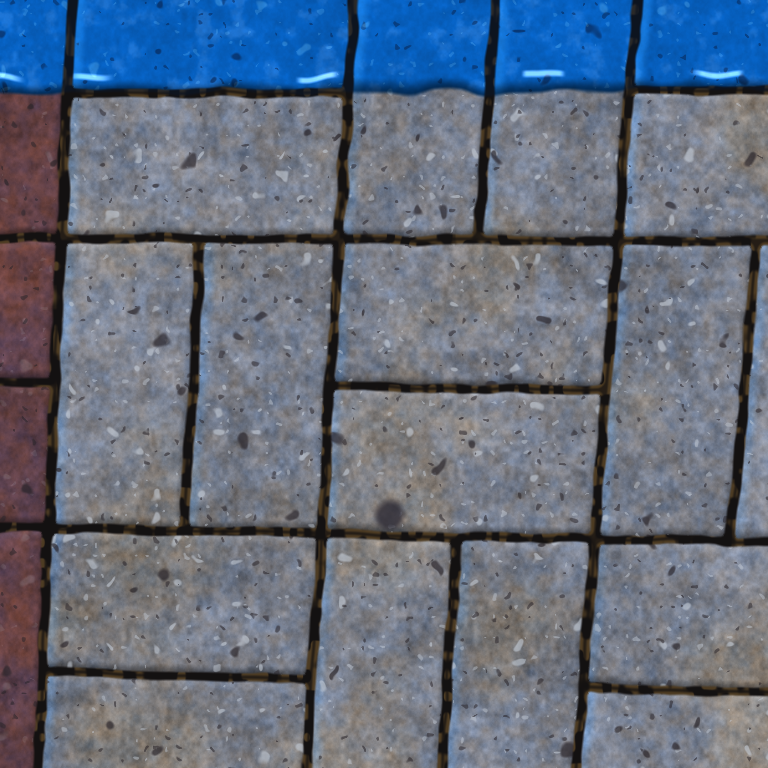
This texture is drawn by a WebGL 1 fragment shader. Its source:

```glsl
precision highp float;
// Worn basket-weave pavers: grey bricks, a red left column and a blue painted top band.
uniform vec2 u_resolution;

float hash(vec2 p) {
  vec3 q = fract(p.xyx * vec3(0.1031, 0.103, 0.0973));
  q += dot(q, q.yzx + 33.33);
  return fract((q.x + q.y) * q.z);
}

float noise(vec2 p) {
  vec2 i = floor(p), f = fract(p);
  f = f * f * (3.0 - 2.0 * f);
  return mix(mix(hash(i), hash(i + vec2(1, 0)), f.x),
             mix(hash(i + vec2(0, 1)), hash(i + vec2(1, 1)), f.x), f.y);
}

float fbm(vec2 p) {
  float sum = 0.0, amp = 0.5;
  for (int k = 0; k < 4; k++) {
    sum += amp * noise(p);
    p = p * 2.03 + 17.3;
    amp *= 0.5;
  }
  return sum / 0.9375;
}

// Sparse irregular flecks, at most one per grid cell
float flecks(vec2 p, float scale, float density) {
  p = p * scale + 0.5 * vec2(noise(p * scale * 2.0), noise(p * scale * 2.0 + 40.0));
  vec2 cell = floor(p);
  vec2 centre = 0.35 + 0.3 * vec2(hash(cell + 3.7), hash(cell + 9.1));
  float radius = mix(0.12, 0.32, hash(cell + 21.0));
  float spot = 1.0 - smoothstep(radius * 0.45, radius, length(fract(p) - centre));
  return spot * step(1.0 - density, hash(cell + 5.3));
}

void main() {
  vec2 p = gl_FragCoord.xy / u_resolution;
  p.y = 1.0 - p.y;
  float aa = 1.0 / min(u_resolution.x, u_resolution.y);

  // Slightly skewed paving grid with uneven edges
  vec2 w = p + 0.005 * (vec2(noise(p * 24.0), noise(p * 24.0 + 50.0)) - 0.5);
  vec2 grid = vec2((w.x - 0.093 + 0.044 * w.y) / (0.368 - 0.0175 * w.y),
                   1.0 + (w.y - 0.310 - 0.004 * w.x) / (0.376 + 0.016 * w.x));

  // Alternate blocks of two lying and two standing bricks
  vec2 block = floor(grid);
  bool lying = mod(block.x + block.y, 2.0) < 0.5;
  vec2 split = lying ? vec2(1, 2) : vec2(2, 1);
  vec2 local = fract(grid) * split;
  vec2 id = block * 2.0 + floor(local);
  vec2 size = vec2(0.358, 0.382) / split;
  vec2 lo = fract(local) * size, hi = size - lo;

  // Rounded distance from the joint centreline
  vec2 edge = min(lo, hi);
  float dist = 0.012 - length(max(0.012 - edge, 0.0));

  // Mottled concrete
  float broad = fbm(p * 9.0 + id * 3.1);
  float medium = fbm(p * 45.0);
  float grain = fbm(p * vec2(150.0, 130.0));
  float tint = fbm(p * 65.0 + 80.0);
  float tone = 1.0 + 0.28 * (broad - 0.5) + 0.35 * (medium - 0.5)
             + 0.42 * (grain - 0.5) + 0.10 * (hash(id + 2.0) - 0.5);

  bool red = grid.x < 0.0;
  vec3 stone = red ? vec3(0.37, 0.25, 0.28) : vec3(0.475, 0.495, 0.545);
  vec3 col = stone * tone;
  col += (tint - 0.5) * vec3(0.10, 0.01, -0.11);
  col = mix(col, col * vec3(1.08, 1.0, 0.88), smoothstep(0.45, 0.75, fbm(p * 6.0 + 30.0)));

  // Bevels: cool light on left and top, soft shade on right and bottom
  float leftGlow = smoothstep(0.004, 0.009, lo.x) * (1.0 - smoothstep(0.010, 0.024, lo.x));
  float topGlow = smoothstep(0.004, 0.008, lo.y) * (1.0 - smoothstep(0.008, 0.018, lo.y));
  col += (red ? 0.3 : 1.0) * leftGlow * vec3(-0.04, 0.03, 0.10) * (0.5 + medium);
  col += topGlow * 0.05;
  col *= mix(0.62, 1.0, smoothstep(0.004, 0.017, hi.y));
  col *= mix(0.78, 1.0, smoothstep(0.004, 0.014, hi.x));

  // Pale aggregate, dark pits and one round stain
  float pale = max(flecks(p, 36.0, 0.12), 0.75 * flecks(p + 3.0, 75.0, 0.16));
  float pits = max(flecks(p + 7.0, 30.0, 0.09), 0.8 * flecks(p + 5.0, 70.0, 0.15));
  col = mix(col, vec3(0.77, 0.80, 0.84), pale * (red ? 0.15 : 0.60));
  col = mix(col, vec3(0.16, 0.14, 0.16), pits * 0.68);
  float stain = 1.0 - smoothstep(0.012, 0.025, length(w - vec2(0.508, 0.670)));
  col = mix(col, vec3(0.17, 0.16, 0.20), stain * 0.8);

  // Blue paint with dark worn fringe and broken glints
  float border = 0.5 - grid.y + 0.025 * (noise(p * 30.0) - 0.5);
  float paint = smoothstep(-0.008, 0.008, border);
  vec3 blue = vec3(0.025, 0.375, 0.75) * (0.55 + 0.45 * tone);
  blue += 0.10 * smoothstep(0.52, 0.8, medium) * vec3(0.9, 0.6, 0.4);
  blue = mix(blue, vec3(0.03, 0.12, 0.28), pits * 0.6);
  blue += pale * vec3(0.12, 0.12, 0.08) + leftGlow * vec3(0.06, 0.10, 0.12);
  blue *= mix(0.45, 1.0, smoothstep(0.0, 0.045, border));
  float glint = 1.0 - smoothstep(0.003, 0.016, abs(border - 0.055));
  blue += 0.50 * glint * smoothstep(0.55, 0.75, noise(vec2(p.x * 17.0, 4.0)));
  col = mix(col, blue, paint);

  // Dark joints with sandy debris, wider between standing edges
  float halfWidth = (edge.x < edge.y ? 0.0058 : 0.0048) + 0.0022 * (noise(p * 55.0) - 0.5);
  float joint = 1.0 - smoothstep(halfWidth - aa, halfWidth + 0.0015 + aa, dist);
  float sand = smoothstep(0.48, 0.75, noise(p * vec2(110.0, 75.0) + 12.0));
  sand *= mix(0.3, 1.0, smoothstep(0.0, 0.004, dist));
  vec3 gap = mix(vec3(0.075, 0.065, 0.065), vec3(0.38, 0.29, 0.16), sand * 0.75);
  gap = mix(gap, vec3(0.03, 0.09, 0.18), paint * 0.5);
  gl_FragColor = vec4(mix(col, gap, joint), 1.0);
}
```
